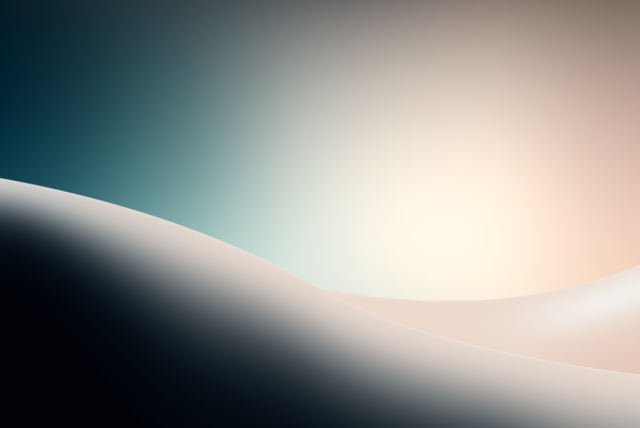
Give the GLSL for this background, as a WebGL 1 fragment shader.

```glsl
precision highp float;
// Two smooth dunes under a soft dawn sky, dark teal on the left and cream on the right.
// The sky is a mesh gradient: three horizontal colour ramps joined by a vertical curve.
// Each dune is a height curve, shaded by the depth below its crest.
uniform vec2 u_resolution;

// Front dune
const vec3 LIGHT_COOL = vec3(0.80, 0.79, 0.78);
const vec3 LIGHT_WARM = vec3(0.90, 0.845, 0.805);
const vec3 SHADOW = vec3(0.012, 0.055, 0.090);
const vec3 ABYSS = vec3(0.0, 0.008, 0.030);
const vec3 DUSK_TINT = vec3(-0.08, 0.02, 0.06);
const vec3 RIM_COLOR = vec3(0.95, 0.94, 0.92);
const float RIM_WIDTH = 0.004;

// Back dune
const vec3 SAND = vec3(0.925, 0.850, 0.800);
const vec3 ROSE = vec3(0.900, 0.790, 0.730);
const vec3 SHEEN = vec3(0.950, 0.935, 0.915);
const float SHEEN_DEPTH = 0.055;
const float SHEEN_WIDTH = 0.050;

// Height where the lowest sky ramp lies
const float HORIZON = 0.30;

// Cubic kernel that passes smoothly through evenly spaced stops
float kernel(float t) {
  t = abs(t);
  if (t < 1.0) return 1.0 + t * t * (1.5 * t - 2.5);
  if (t < 2.0) return 2.0 + t * (-4.0 + t * (2.5 - 0.5 * t));
  return 0.0;
}

vec3 ramp(float x, vec3 a, vec3 b, vec3 c, vec3 d, vec3 e) {
  float s = x * 4.0;
  float wa = kernel(s);
  float wb = kernel(s - 1.0);
  float wc = kernel(s - 2.0);
  float wd = kernel(s - 3.0);
  float we = kernel(s - 4.0);
  return (a * wa + b * wb + c * wc + d * wd + e * we) / (wa + wb + wc + wd + we);
}

vec3 sky(vec2 p) {
  vec3 top = ramp(p.x, vec3(0.016, 0.110, 0.149), vec3(0.184, 0.247, 0.271),
    vec3(0.392, 0.396, 0.396), vec3(0.545, 0.490, 0.459), vec3(0.478, 0.420, 0.380));
  vec3 middle = ramp(p.x, vec3(0.024, 0.204, 0.267), vec3(0.322, 0.486, 0.502),
    vec3(0.824, 0.831, 0.796), vec3(0.973, 0.906, 0.839), vec3(0.847, 0.729, 0.671));
  vec3 low = ramp(p.x, vec3(0.196, 0.510, 0.557), vec3(0.686, 0.843, 0.824),
    vec3(0.871, 0.906, 0.871), vec3(0.988, 0.941, 0.871), vec3(0.949, 0.831, 0.745));
  // Quadratic through the three ramps
  float t = 2.0 * (1.0 - p.y) / (1.0 - HORIZON);
  vec3 color = top * (1.0 - t) * (2.0 - t) * 0.5
    + middle * t * (2.0 - t) + low * t * (t - 1.0) * 0.5;
  return clamp(color, 0.0, 1.0);
}

// Convex on the left, easing out to the right of the centre
float frontCrest(float x) {
  float left = min(x, 0.5);
  float right = max(x - 0.5, 0.0);
  return 0.584 - left * (0.27 + left * (0.35 + 0.28 * left))
    - right / (1.2 + 2.55 * right);
}

float backCrest(float x) {
  float d = x - 0.7;
  return 0.297 + d * d * (0.82 + 0.4 * d);
}

float rim(float depth) {
  return exp(-max(depth, 0.0) / RIM_WIDTH);
}

vec3 frontDune(float x, float depth) {
  float reach = 0.07 + 0.09 * smoothstep(0.0, 0.35, x) + 0.05 * smoothstep(0.75, 1.0, x);
  float s = max(depth, 0.0) / reach;
  float lit = exp(-0.75 * s * s);
  vec3 light = mix(LIGHT_COOL, LIGHT_WARM, smoothstep(0.0, 0.4, x));
  vec3 dark = mix(SHADOW, ABYSS, smoothstep(1.5, 4.0, s));
  vec3 color = mix(dark, light, lit) + DUSK_TINT * lit * (1.0 - lit);
  return mix(color, RIM_COLOR, 0.5 * rim(depth));
}

vec3 backDune(float x, float depth) {
  float side = smoothstep(0.72, 0.95, x);
  vec3 color = mix(SAND, ROSE, side * smoothstep(0.08, 0.24, depth));
  float band = (depth - SHEEN_DEPTH) / SHEEN_WIDTH;
  color = mix(color, SHEEN, side * exp(-band * band));
  return mix(color, RIM_COLOR, 0.45 * rim(depth));
}

void main() {
  vec2 p = gl_FragCoord.xy / u_resolution;
  float soft = 1.0 / u_resolution.y;
  float backDepth = backCrest(p.x) - p.y;
  float frontDepth = frontCrest(p.x) - p.y;

  vec3 color = sky(p);
  color = mix(color, backDune(p.x, backDepth), smoothstep(-soft, soft, backDepth));
  color = mix(color, frontDune(p.x, frontDepth), smoothstep(-soft, soft, frontDepth));
  gl_FragColor = vec4(color, 1.0);
}
```
